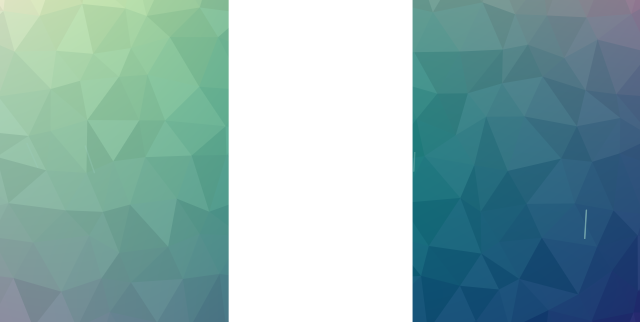
Reproduce this background procedurally as a Shadertoy shader.

```glsl
// Two low-poly gradient panels, pale green to deep blue, around a white centre band.

float hash(vec2 p) {
    return fract(sin(dot(p, vec2(127.1, 311.7))) * 43758.5453);
}

// Parabola through a, b, c at t = 0, 0.5, 1
vec3 bend(vec3 a, vec3 b, vec3 c, float t) {
    vec3 handle = 2.0 * b - 0.5 * (a + c);
    return mix(mix(a, handle, t), mix(handle, c, t), t);
}

// Smooth colour field of the left panel
vec3 leftGradient(vec2 t) {
    vec3 bottom = bend(vec3(0.53, 0.51, 0.60), vec3(0.42, 0.53, 0.58), vec3(0.29, 0.44, 0.52), t.x);
    vec3 middle = bend(vec3(0.58, 0.75, 0.66), vec3(0.49, 0.71, 0.60), vec3(0.34, 0.64, 0.56), t.x);
    vec3 top = bend(vec3(0.87, 0.89, 0.77), vec3(0.72, 0.86, 0.66), vec3(0.52, 0.74, 0.60), t.x);
    return bend(bottom, middle, top, t.y);
}

// Smooth colour field of the right panel
vec3 rightGradient(vec2 t) {
    vec3 bottom = bend(vec3(0.08, 0.30, 0.46), vec3(0.09, 0.26, 0.45), vec3(0.14, 0.16, 0.43), t.x);
    vec3 middle = bend(vec3(0.13, 0.49, 0.50), vec3(0.18, 0.42, 0.50), vec3(0.20, 0.34, 0.49), t.x);
    vec3 top = bend(vec3(0.41, 0.61, 0.57), vec3(0.46, 0.56, 0.56), vec3(0.55, 0.46, 0.56), t.x);
    return bend(bottom, middle, top, t.y);
}

vec3 gradient(vec2 uv, bool isLeft) {
    float x = isLeft ? uv.x / 0.357 : (uv.x - 0.6445) / 0.3555;
    vec2 t = clamp(vec2(x, uv.y), -0.03, 1.03);
    return isLeft ? leftGradient(t) : rightGradient(t);
}

// Jittered mesh vertex, odd rows shifted by half a cell
vec2 vertex(vec2 id) {
    vec2 jitter = vec2(hash(id), hash(id + 57.3)) - 0.5;
    return id + vec2(0.5 * mod(id.y, 2.0), 0.0) + 0.62 * jitter;
}

float cross2(vec2 a, vec2 b) {
    return a.x * b.y - a.y * b.x;
}

// Signed distance to one edge, positive on its left
float edgeSide(vec2 p, vec2 a, vec2 b) {
    return cross2(normalize(b - a), p - a);
}

// Smooth coverage of a triangle wound either way
float coverage(vec2 p, vec2 a, vec2 b, vec2 c, float px) {
    float winding = sign(cross2(b - a, c - a));
    float inside = min(edgeSide(p, a, b) * winding,
        min(edgeSide(p, b, c) * winding, edgeSide(p, c, a) * winding));
    return clamp(inside / px + 0.5, 0.0, 1.0);
}

// Thin light seam between two points
float seam(vec2 p, vec2 a, vec2 b) {
    vec2 d = b - a;
    float along = clamp(dot(p - a, d) / dot(d, d), 0.0, 1.0);
    return 1.0 - smoothstep(0.0005, 0.004, length(p - a - d * along));
}

void mainImage(out vec4 fragColor, in vec2 fragCoord) {
    vec2 uv = fragCoord / iResolution.xy;
    float aspect = iResolution.x / iResolution.y;
    vec2 meshScale = vec2(aspect, 1.0) * 8.2;
    vec2 p = uv * meshScale;
    float px = 8.2 / iResolution.y;
    bool isLeft = uv.x < 0.5;

    // Faceted mesh: each nearby cell is split along its shorter diagonal
    vec3 base = gradient(uv, isLeft);
    vec4 sum = vec4(base, 1.0) * 0.001;
    for (int j = -1; j <= 1; j++) {
        for (int i = -2; i <= 1; i++) {
            vec2 id = floor(p) + vec2(i, j);
            vec2 a = vertex(id);
            vec2 b = vertex(id + vec2(1.0, 0.0));
            vec2 c = vertex(id + vec2(1.0, 1.0));
            vec2 d = vertex(id + vec2(0.0, 1.0));
            bool splitAC = distance(a, c) < distance(b, d);
            for (int k = 0; k < 2; k++) {
                vec2 v0 = splitAC ? a : b;
                vec2 v1 = splitAC ? c : d;
                vec2 v2 = splitAC ? (k == 0 ? b : d) : (k == 0 ? a : c);
                vec2 centre = (v0 + v1 + v2) / 3.0;
                float weight = coverage(p, v0, v1, v2, px);
                float shade = 0.055 * (hash(id + float(k) * 19.7 + 3.1) - 0.5);
                vec3 facet = mix(base, gradient(centre / meshScale, isLeft), 0.65) + shade;
                sum += vec4(facet, 1.0) * weight;
            }
        }
    }
    vec3 color = sum.rgb / sum.a;

    // Faint seams
    vec2 q = vec2(uv.x * aspect, uv.y);
    float glint = 0.6 * seam(q, vec2(1.821, 0.347), vec2(1.816, 0.26));
    glint += 0.25 * seam(q, vec2(0.265, 0.546), vec2(0.293, 0.464));
    glint += 0.2 * seam(q, vec2(0.084, 0.554), vec2(0.117, 0.48));
    glint += 0.3 * seam(q, vec2(1.288, 0.526), vec2(1.285, 0.469));
    color = mix(color, vec3(0.62, 0.82, 0.78), glint);

    // White centre band
    float halfPixel = 0.5 / iResolution.x;
    float band = smoothstep(-halfPixel, halfPixel, 0.1437 - abs(uv.x - 0.5009));
    fragColor = vec4(mix(color, vec3(1.0), band), 1.0);
}
```
